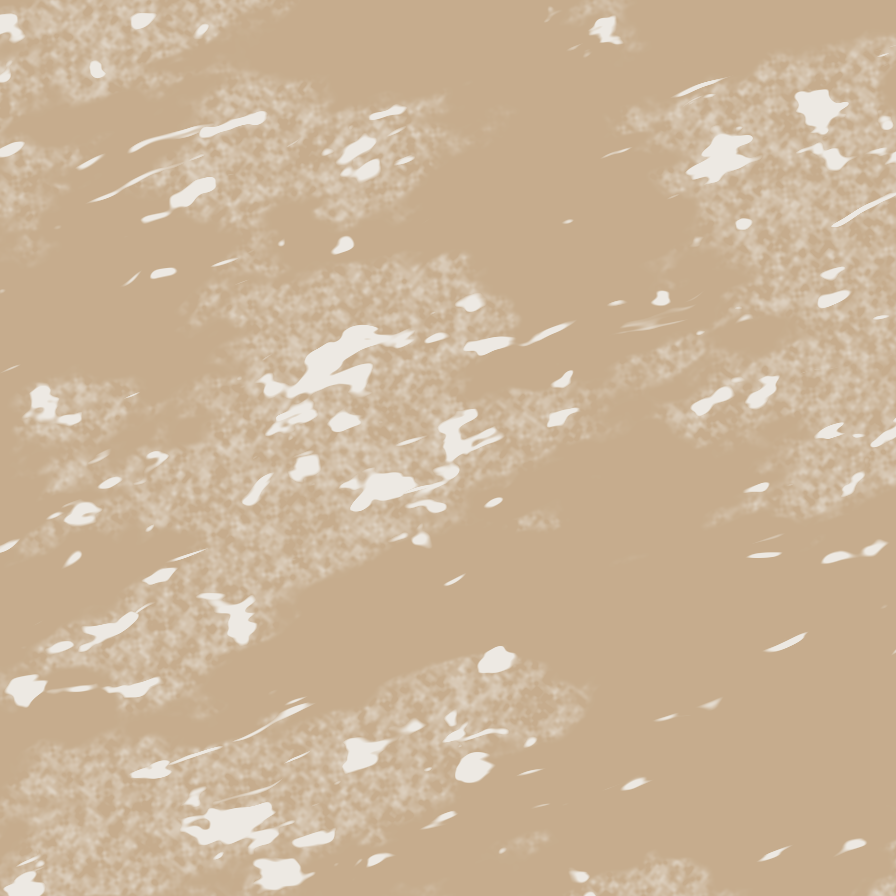
A WebGL 2 fragment shader for this texture:

```glsl
#version 300 es
precision highp float;
// Weathered tan surface with slanted patches of pale dust and chipped white flecks.

uniform vec2 u_resolution;
out vec4 fragColor;

const vec3 TAN = vec3(0.776, 0.676, 0.554);
const vec3 CHALK = vec3(0.930, 0.915, 0.890);
const float SLANT = 0.36;

// Integer hash of a lattice cell, 0 to 1
float hash(vec2 cell) {
    uvec2 k = uvec2(ivec2(cell));
    uint h = k.x * 1597u ^ k.y * 51749u;
    h = (h ^ (h >> 15)) * 73244475u;
    h = (h ^ (h >> 13)) * 73244475u;
    h ^= h >> 16;
    return float(h & 65535u) / 65535.0;
}

// Smooth value noise
float noise(vec2 p) {
    vec2 cell = floor(p);
    vec2 f = fract(p);
    f = f * f * (3.0 - 2.0 * f);
    float low = mix(hash(cell), hash(cell + vec2(1, 0)), f.x);
    float high = mix(hash(cell + vec2(0, 1)), hash(cell + vec2(1, 1)), f.x);
    return mix(low, high, f.y);
}

// Octave sum, normalised around 0.5
float fbm(vec2 p, int octaves, float gain) {
    float sum = 0.0, total = 0.0, weight = 1.0;
    for (int i = 0; i < octaves; i++) {
        sum += weight * noise(p);
        total += weight;
        weight *= gain;
        p = p * 2.03 + vec2(37.4, 91.7);
    }
    return sum / total;
}

vec2 rotate(vec2 p, float angle) {
    float c = cos(angle), s = sin(angle);
    return vec2(c * p.x + s * p.y, c * p.y - s * p.x);
}

// Bends the coordinates so features lose their lattice alignment
vec2 warp(vec2 p, float frequency, float amount) {
    vec2 bend = vec2(noise(p * frequency + 13.0), noise(p * frequency + 71.0));
    return p + amount * (bend - 0.5);
}

// Fine pale grain inside the dusty patches
float dustCover(vec2 p, float patches) {
    float grain = fbm(rotate(p, 0.9) * 110.0, 2, 0.8);
    float strength = clamp(0.2 + 0.95 * (grain - 0.5), 0.0, 1.0);
    return strength * smoothstep(0.49, 0.57, patches);
}

// Solid white chips, denser where dust gathers, plus a few thin scratches
float fleckCover(vec2 p, float patches) {
    float chips = fbm(p * vec2(16.0, 36.0) + 5.3, 3, 0.5) + 0.5 * (patches - 0.5);
    float scratches = fbm(p * vec2(9.0, 60.0) + 48.6, 3, 0.5);
    return max(smoothstep(0.735, 0.79, chips), smoothstep(0.80, 0.86, scratches));
}

void main() {
    vec2 uv = gl_FragCoord.xy / min(u_resolution.x, u_resolution.y);
    vec2 along = warp(rotate(uv, SLANT), 22.0, 0.016);
    float patches = fbm(along * vec2(3.5, 8.0) + 20.0, 5, 0.55);

    float cover = max(dustCover(uv, patches), fleckCover(along, patches));
    fragColor = vec4(mix(TAN, CHALK, cover), 1.0);
}
```
